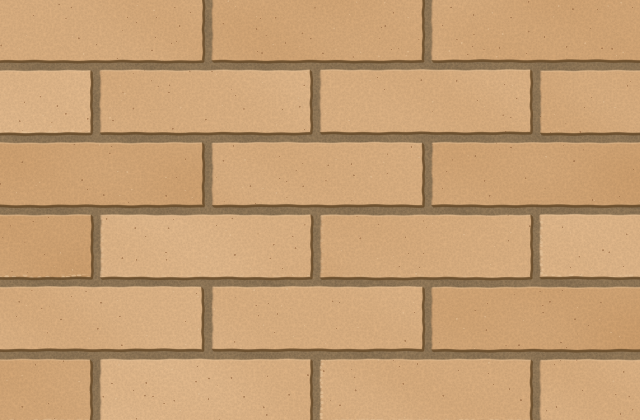
Give the GLSL for this texture, as a WebGL 1 fragment shader.

```glsl
precision highp float;
// Running-bond wall of smooth buff bricks with recessed grey-brown mortar.
// Each cell is a rounded box with a lit upper edge and a shaded lower right rim;
// hashes vary the bricks, cellular noise and layered sines add grain, pits and wear.
uniform vec2 u_resolution;

// Lengths are fractions of the canvas height, y runs downwards.
const vec2 PITCH = vec2(0.5235, 0.1721);
const vec2 HALF_BRICK = vec2(0.2515, 0.0754);
const vec2 FIRST_JOINT = vec2(0.494, -0.0157);
const float BOND_SHIFT = 0.2655;

const vec3 BUFF = vec3(0.805, 0.632, 0.448);
const vec3 PALE = vec3(0.855, 0.697, 0.525);
const vec3 CREAM = vec3(0.91, 0.78, 0.62);
const vec3 PIT = vec3(0.58, 0.40, 0.25);
const vec3 MORTAR = vec3(0.54, 0.445, 0.325);
const vec3 SHADE = vec3(0.39, 0.28, 0.15);

float hash(vec2 p) {
  vec3 q = fract(p.xyx * vec3(0.1031, 0.1030, 0.0973));
  q += dot(q, q.yzx + 33.33);
  return fract((q.x + q.y) * q.z);
}

// Distance to the nearest scattered point, and that point's random value.
vec2 cellular(vec2 p) {
  vec2 cell = floor(p);
  vec2 best = vec2(9.0, 0.0);
  for (int j = -1; j <= 1; j++) {
    for (int i = -1; i <= 1; i++) {
      vec2 c = cell + vec2(float(i), float(j));
      vec2 site = c + vec2(hash(c + 3.7), hash(c + 41.3));
      float d = length(p - site);
      if (d < best.x) best = vec2(d, hash(c + 87.1));
    }
  }
  return best;
}

// Soft cloudy variation in about -1 to 1.
float clouds(vec2 p, float seed) {
  float a = sin(p.x * 13.0 + seed * 17.0 + 1.3 * sin(p.y * 19.0 + seed * 5.0));
  float b = sin(p.y * 31.0 - p.x * 23.0 + seed * 29.0);
  return 0.65 * a + 0.35 * b;
}

float roundBox(vec2 p, vec2 halfSize, float radius) {
  vec2 q = abs(p) - halfSize + radius;
  return length(max(q, 0.0)) + min(max(q.x, q.y), 0.0) - radius;
}

// Slightly uneven brick edges.
vec2 wobble(vec2 p, float seed) {
  return 0.0006 * vec2(sin(p.y * 70.0 + seed * 40.0) + sin(p.y * 173.0 + seed * 9.0),
                       sin(p.x * 27.0 + seed * 31.0) + sin(p.x * 91.0 + seed * 13.0));
}

vec3 mortarColor(vec2 p, float grain) {
  return MORTAR * (1.0 + 0.12 * grain + 0.03 * clouds(p * 2.0, 0.4));
}

vec3 brickFace(vec2 p, vec2 local, vec2 id, float grain) {
  float tone = hash(id + 11.0);
  float slope = hash(id + 23.0) - 0.5;
  float blend = tone * 1.1 - 0.15 + slope * local.x * 2.0
              + 0.16 * clouds(local * 0.8, tone);
  vec3 col = mix(BUFF, PALE, blend) * (1.0 + 0.055 * grain);

  // Sparse dark pits and a few pale flecks
  vec2 spot = cellular(p * 34.0);
  float radius = 0.04 + 0.07 * fract(spot.y * 37.0);
  float speck = 1.0 - smoothstep(radius * 0.4, radius, spot.x);
  col = mix(col, PIT, 0.6 * speck * step(0.78, spot.y));
  return mix(col, CREAM, 0.45 * speck * step(spot.y, 0.12));
}

// Rim shading, the lit edge and worn pale chips.
vec3 brickEdges(vec3 col, vec2 p, vec2 local, vec2 id) {
  vec2 lowerRight = HALF_BRICK - local;
  vec2 upperLeft = HALF_BRICK + local;
  float lit = 1.0 - smoothstep(0.001, 0.005, upperLeft.y);
  col = mix(col, CREAM, 0.4 * lit);
  col *= 1.0 - 0.13 * (1.0 - smoothstep(0.0, 0.005, upperLeft.x));

  float wear = smoothstep(0.45, 0.95, hash(id + 57.0));
  float chip = 1.0 - smoothstep(0.25, 0.5, cellular(p * vec2(70.0, 110.0)).x);
  float nearEdge = min(lowerRight.y, upperLeft.x);
  float band = 1.0 - smoothstep(0.004, 0.011, nearEdge);
  col = mix(col, CREAM, 0.65 * wear * chip * band);

  float rim = 1.0 - smoothstep(0.0008, 0.0045, min(lowerRight.x, lowerRight.y));
  return mix(col, SHADE, 0.85 * rim);
}

void main() {
  vec2 p = vec2(gl_FragCoord.x, u_resolution.y - gl_FragCoord.y) / u_resolution.y;
  float soft = 0.0006 + 0.7 / u_resolution.y;

  // Brick index and position relative to its centre
  float row = floor((p.y - FIRST_JOINT.y) / PITCH.y);
  vec2 start = FIRST_JOINT - vec2(BOND_SHIFT * mod(row, 2.0), 0.0);
  vec2 grid = (p - start) / PITCH;
  vec2 id = floor(grid) + 20.0;
  float seed = hash(id);
  vec2 local = (fract(grid) - 0.5) * PITCH;
  local += wobble(local, seed) + 0.002 * (vec2(seed, hash(id + 5.0)) - 0.5);

  // Mortar, drop shadow, then brick
  float grain = cellular(p * 150.0).x - 0.45 + 0.5 * (hash(floor(p * 330.0)) - 0.5);
  vec3 col = mortarColor(p, grain);
  float shadow = roundBox(local - vec2(0.0025, 0.003), HALF_BRICK, 0.004);
  col = mix(col, SHADE, 0.8 * (1.0 - smoothstep(-0.001, 0.0025, shadow)));
  vec3 brick = brickEdges(brickFace(p, local, id, grain), p, local, id);
  float face = roundBox(local, HALF_BRICK, 0.003);
  col = mix(col, brick, 1.0 - smoothstep(-soft, soft, face));
  gl_FragColor = vec4(clamp(col, 0.0, 1.0), 1.0);
}
```
